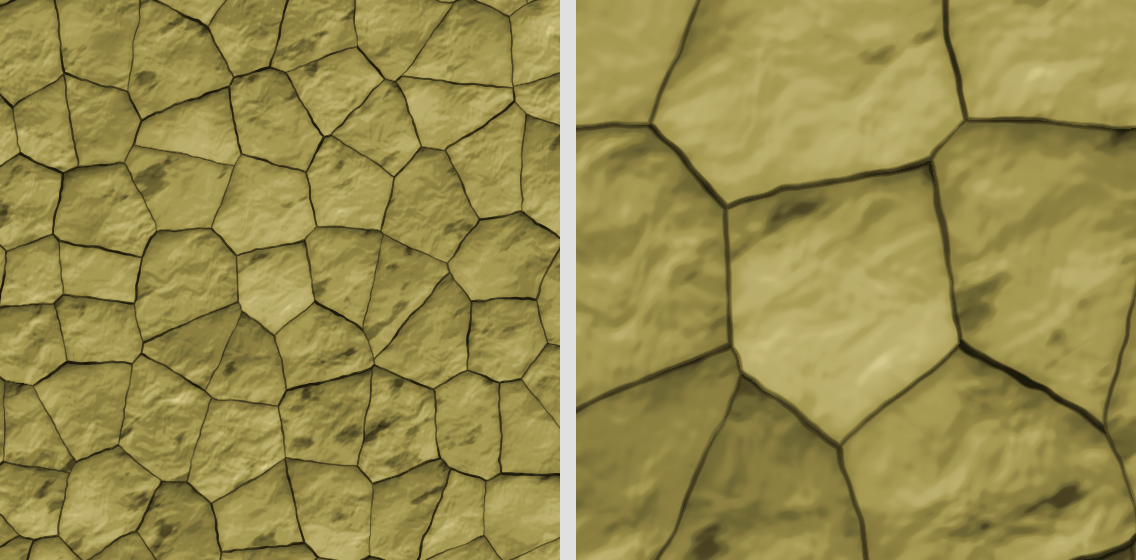
Left, the full canvas; right, a detail of the centre.
Write a WebGL 1 fragment shader that draws this texture.

```glsl
precision highp float;

uniform vec2 u_resolution;

const float STONES_ACROSS = 7.2;

float hash(vec2 p) {
  return fract(sin(dot(p, vec2(127.1, 311.7))) * 43758.5453);
}

vec2 hash2(vec2 p) {
  return vec2(hash(p), hash(p + vec2(37.2, 17.9)));
}

float noise(vec2 p) {
  vec2 cell = floor(p);
  vec2 f = fract(p);
  f = f * f * (3.0 - 2.0 * f);
  float low = mix(hash(cell), hash(cell + vec2(1.0, 0.0)), f.x);
  float high = mix(hash(cell + vec2(0.0, 1.0)), hash(cell + vec2(1.0, 1.0)), f.x);
  return mix(low, high, f.y);
}

mat2 rotation(float angle) {
  float c = cos(angle);
  float s = sin(angle);
  return mat2(c, s, -s, c);
}

float fbm(vec2 p) {
  float sum = 0.0;
  float amplitude = 0.5;
  for (int i = 0; i < 4; i++) {
    sum += amplitude * noise(p);
    p = rotation(0.5) * p * 2.03 + 11.3;
    amplitude *= 0.53;
  }
  return sum;
}

vec2 stoneCentre(vec2 id) {
  return id + 0.06 + 0.88 * hash2(id);
}

vec2 nearestStone(vec2 p) {
  vec2 base = floor(p);
  vec2 best = base;
  float bestDistance = 100.0;
  for (int y = -2; y <= 2; y++) {
    for (int x = -2; x <= 2; x++) {
      vec2 id = base + vec2(float(x), float(y));
      float d = distance(p, stoneCentre(id));
      if (d < bestDistance) {
        bestDistance = d;
        best = id;
      }
    }
  }
  return best;
}

// x: darkness of the joint, y: bevel light, positive on lower edges
vec2 stoneEdges(vec2 p, vec2 id, float wear, float pixel) {
  vec2 centre = stoneCentre(id);
  vec2 shade = vec2(0.0);
  for (int y = -2; y <= 2; y++) {
    for (int x = -2; x <= 2; x++) {
      if (x == 0 && y == 0) continue;
      vec2 other = id + vec2(float(x), float(y));
      vec2 otherCentre = stoneCentre(other);
      vec2 outward = normalize(otherCentre - centre);
      float d = dot(0.5 * (centre + otherCentre) - p, outward) / STONES_ACROSS;
      float edgeSeed = hash(id + other + 5.7);
      float width = 0.0016 * edgeSeed * wear;
      float line = 1.0 - smoothstep(width, width + max(0.003, 1.5 * pixel), d);
      float halo = 0.32 * exp(-d / 0.006);
      float strength = mix(0.5, 0.85, edgeSeed) + 0.5 * (wear - 0.5);
      shade.x = max(shade.x, clamp(strength, 0.25, 1.0) * max(line, halo));
      shade.y -= outward.y * exp(-d / 0.014);
    }
  }
  return shade;
}

// Height of the rough rock face, stretched along an upward slant
float rockHeight(vec2 p) {
  vec2 bend = vec2(noise(p * 30.0), noise(p * 30.0 + 7.0)) - 0.5;
  return fbm(rotation(-0.6) * (p + 0.018 * bend) * vec2(19.0, 27.0));
}

vec3 stoneColour(float tone) {
  vec3 colour = vec3(0.11, 0.10, 0.04);
  colour = mix(colour, vec3(0.29, 0.26, 0.13), smoothstep(0.10, 0.29, tone));
  colour = mix(colour, vec3(0.43, 0.40, 0.20), smoothstep(0.29, 0.43, tone));
  colour = mix(colour, vec3(0.55, 0.50, 0.25), smoothstep(0.43, 0.55, tone));
  colour = mix(colour, vec3(0.65, 0.60, 0.32), smoothstep(0.55, 0.65, tone));
  colour = mix(colour, vec3(0.73, 0.68, 0.42), smoothstep(0.65, 0.75, tone));
  return mix(colour, vec3(0.85, 0.80, 0.56), smoothstep(0.75, 0.92, tone));
}

void main() {
  vec2 uv = gl_FragCoord.xy / u_resolution.y;
  float pixel = 1.0 / u_resolution.y;

  // Stone layout with slightly wavering joints
  vec2 waver = vec2(noise(uv * 28.0), noise(uv * 28.0 + 40.0)) - 0.5;
  waver += 0.4 * vec2(noise(uv * 90.0), noise(uv * 90.0 + 40.0)) - 0.2;
  vec2 wall = (uv + 0.006 * waver) * vec2(1.06, 0.96) * STONES_ACROSS + 3.0;
  vec2 id = nearestStone(wall);
  vec2 edges = stoneEdges(wall, id, fbm(uv * 32.0 + 9.0) * 1.2, pixel);

  // Each stone gets its own piece of rock, lit from below left
  vec2 rock = uv + 9.0 * hash2(id + 2.3);
  vec2 lightStep = vec2(-0.0012, 0.0028);
  float relief = rockHeight(rock + lightStep) - rockHeight(rock - lightStep);
  float patches = fbm(rock * 9.0 + 21.0) - 0.46;
  float roughness = 0.35 + 1.0 * noise(rock * 11.0 + 3.0);
  float pits = smoothstep(0.72, 0.88, fbm(rotation(-0.6) * rock * vec2(14.0, 30.0)) * 1.12);

  float tone = 0.632 + 0.06 * (hash(id + 8.1) - 0.5);
  tone += 0.30 * patches + 0.85 * roughness * relief;
  tone -= 0.25 * pits;
  tone += edges.y * (edges.y > 0.0 ? 0.06 : 0.16) * (0.3 + 1.2 * noise(rock * 25.0));
  tone = mix(tone, 0.09, edges.x);

  gl_FragColor = vec4(stoneColour(tone), 1.0);
}
```
